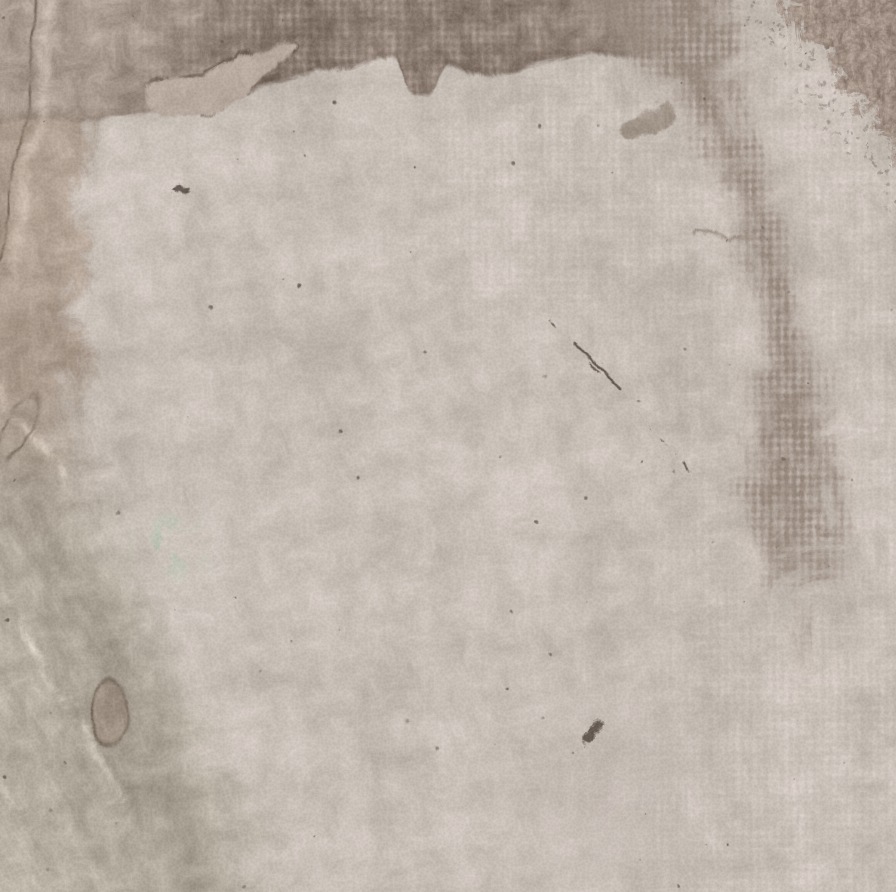
This texture is drawn by a WebGL 2 fragment shader. Its source:

```glsl
#version 300 es
precision highp float;
uniform vec2 u_resolution;
out vec4 fragColor;

vec2 hash2(vec2 p) {
  vec3 q = fract(p.xyx * vec3(.1031, .1030, .0973));
  q += dot(q, q.yzx + 33.33);
  return fract((q.xx + q.yz) * q.zy);
}
// Cellular noise: nearest distance and cell id
vec2 cells(vec2 p) {
  vec2 best = vec2(9., 0.);
  for (int k = 0; k < 9; k++) {
    vec2 c = floor(p) + vec2(k % 3 - 1, k / 3 - 1), h = hash2(c + 40.);
    float d = length(c + h - p);
    if (d < best.x) best = vec2(d, fract(h.x * 7.3 + h.y * 13.7));
  }
  return best;
}
// Layered, warped sines
float waves(vec2 p) {
  float sum = 0., amp = .5;
  for (int i = 0; i < 6; i++) {
    p = mat2(.8, .6, -.6, .8) * p * 1.8 + 2.3;
    p += .6 * sin(p.yx * 1.3 + float(i));
    sum += amp * sin(p.x) * sin(p.y);
    amp *= .62;
  }
  return sum;
}
// Distance to the segment from s.xy to s.zw
float seg(vec2 p, vec4 s) {
  vec2 d = s.zw - s.xy;
  return length(p - s.xy - d * clamp(dot(p - s.xy, d) / dot(d, d), 0., 1.));
}
float below(float edge, float soft, float v) { return 1. - smoothstep(edge - soft, edge + soft, v); }
float bump(float v, float width) { return exp(-v * v / (width * width)); }
float oval(vec2 p, vec2 radius) { return (length(p / radius) - 1.) * radius.x; }

void main() {
  vec2 p = gl_FragCoord.xy / u_resolution.y;
  float mottle = waves(p * 7.), blotch = waves(p * 19. + 6.), fine = waves(p * 45. + 3.);
  float stipple = waves(p * vec2(130., 75.));
  vec2 ragged = p + .007 * vec2(waves(p * 24.), waves(p * 24. + 8.));
  vec2 jagged = p + .0025 * vec2(waves(p * 50.), waves(p * 50. + 5.));
  vec2 torn = ragged + 2. * (jagged - p), grain = cells(p * 290.);
  vec2 thread = p + .0012 * vec2(fine, blotch);
  float weave = (.6 * sin(thread.x * 700.) + .4 * sin(thread.y * 680.)) * (.7 + .7 * fine) + .7 * stipple;

  // Pale plaster
  float tone = .53 + .3 * mottle + .33 * blotch + .35 * fine;
  vec3 col = mix(vec3(.722, .69, .655), vec3(.833, .795, .767), clamp(tone, 0., 1.));
  col -= .043 * bump(length(p - vec2(.69, .12)), .09) * (.8 + fine);
  float cloth = smoothstep(.4, .62, p.x + .15 * mottle);
  col += .02 * weave * cloth * max(smoothstep(.5, .75, p.y), smoothstep(.6, .9, p.x));

  // Stained left margin
  float margin = .31 - .225 * smoothstep(-.1, .58, p.y), upper = smoothstep(.38, .62, p.y);
  float stain = below(margin, mix(.05, .014, upper), ragged.x + .03 * blotch);
  vec3 stainCol = mix(vec3(.705, .67, .62), vec3(.67, .605, .55), upper) + .05 * mottle + .06 * fine;
  stainCol -= .055 * bump(p.x - margin + .075, .05) * (1. - upper);
  col = mix(col, stainCol + .02 * stipple, stain * .92);

  // Diagonal creases
  float low = below(.45, .07, p.y) * below(.15, .05, p.x);
  col += .05 * low * waves(mat2(38., -2., 23., 3.4) * p);
  float crease = bump(seg(ragged, vec4(-.02, .37, .14, .1)), .005);
  crease += bump(seg(ragged, vec4(-.01, .57, .07, .47)), .005);
  crease += .7 * bump(seg(ragged, vec4(-.01, .14, .05, .04)), .004);
  col += .08 * crease * clamp(.7 + blotch + fine, 0., 1.3);

  // Dark woven wash along the top
  float rim = mix(.867, .938, smoothstep(.1, .48, p.x)) - .025 * bump(p.x - .55, .04);
  rim -= .045 * bump(pow(p.x - .472, 2.), .0005);
  float wash = smoothstep(-.004, .004, ragged.y - rim) * below(.72, .05, ragged.x + .03 * blotch);
  float depth = smoothstep(.06, .34, p.x) * (1. - .55 * smoothstep(.48, .73, p.x));
  vec3 washCol = mix(vec3(.665, .605, .56), vec3(.565, .505, .465), depth);
  washCol += .06 * mottle + .09 * fine + .055 * weave * depth;
  col = mix(col, washCol - .05 * bump(ragged.y - rim, .007), wash);

  // Broken woven streak
  float bend = p.y - .5, center = .885 - .6 * max(bend, 0.) * bend + .12 * max(-bend, 0.);
  float halfWidth = .03 + .03 * below(.55, .1, p.y) + .055 * smoothstep(.85, 1., p.y);
  float streak = below(halfWidth, .035, abs(ragged.x - center) + .03 * blotch);
  streak *= smoothstep(.25, .43, p.y + .08 * blotch);
  streak *= smoothstep(-.55, 1., streak - .45 + .5 * weave + .5 * blotch + .25 * fine);
  col = mix(col, vec3(.59, .53, .485), streak);
  float drip = min(seg(torn, vec4(.71, .857, .742, .874)) - .013, seg(torn, vec4(.78, .735, .84, .735)) - .002);
  col = mix(col, vec3(.61, .56, .515) + .06 * fine, .85 * below(0., .003, drip));

  // Gritty corner
  vec2 grit = cells(torn * 150.);
  float corner = dot(ragged - vec2(.875, 1.), vec2(.79, .61)) + .02 * fine + .012 * stipple;
  float sand = smoothstep(-.006, .006, corner);
  col = mix(col, vec3(.625, .56, .515) + .13 * (.42 - grit.x) + .09 * stipple, sand);
  col -= .15 * below(.3, .2, grit.x) * step(.75, grit.y) * bump(corner + .025, .03) * (1. - sand);

  // Pale island with a dark rim
  float island = min(seg(ragged, vec4(.185, .893, .235, .893)), seg(ragged, vec4(.235, .893, .325, .945)));
  island += .018 * smoothstep(.25, .34, p.x) - .022;
  col = mix(col, vec3(.72, .665, .62) + .04 * fine, below(0., .003, island));
  col -= .2 * bump(island, .002) * smoothstep(-.2, .5, blotch + fine);

  // Folded ridge
  float fold = .01 + .045 * smoothstep(.64, .98, p.y) + .003 * sin(p.y * 45.);
  float ridge = .08 * bump(ragged.x - fold, .008) - .2 * bump(jagged.x - fold + .016, .0018) * (.7 + fine);
  col += ridge * smoothstep(.63, .72, p.y);

  // Dried droplets, green trace
  float drop = oval(jagged - vec2(.123, .201), vec2(.02, .037));
  float tilted = oval(mat2(.88, .48, -.48, .88) * (jagged - vec2(.02, .52)), vec2(.014, .042));
  col -= .13 * bump(min(abs(drop), abs(tilted)), .0018) * clamp(.8 + blotch + fine, 0., 1.3);
  col -= .04 * below(0., .012, oval(jagged - vec2(.372, .62), vec2(.02))) * (.6 + fine);
  col -= vec3(.03, .05, .055) * below(0., .003, drop);
  col -= vec3(.11, .03, .07) * bump(length(ragged - vec2(.19, .39)), .035) * smoothstep(-.1, .5, fine);

  // Cracks and specks
  float crack = below(.0014, .0013, seg(jagged, vec4(.645, .615, .695, .565)));
  float trail = below(.0012, .0013, seg(jagged, vec4(.58, .68, .79, .455)));
  crack = max(crack, trail * smoothstep(.15, .45, blotch + .5 * fine));
  float chip = min(seg(torn, vec4(.659, .167, .675, .185)), seg(torn, vec4(.198, .793, .21, .79)));
  crack = max(crack, below(.0033, .002, chip));
  vec2 speck = cells(jagged * 19.);
  float dots = below(mix(.005, .045, fract(speck.y * 37.)), .025, speck.x) * step(.76, speck.y);
  col = mix(col, vec3(.33, .29, .26), max(crack * .85, dots * mix(.3, .75, fract(speck.y * 91.))));
  fragColor = vec4(col + .05 * (grain.x - .45) + .02 * (grain.y - .5), 1.);
}
```
